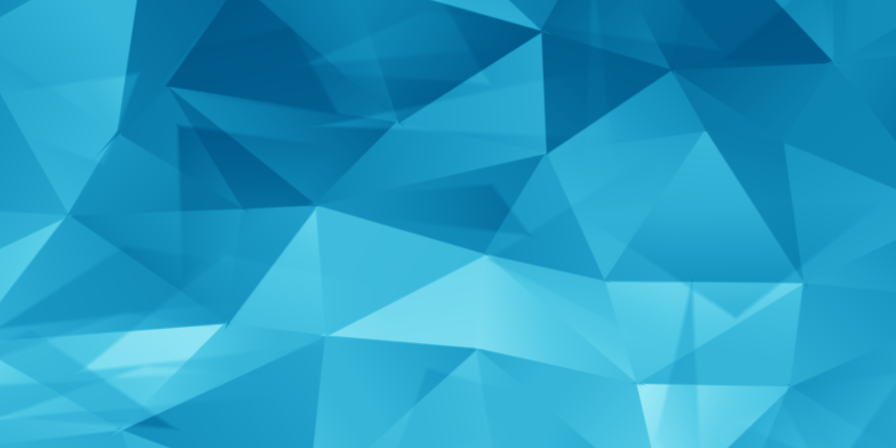
Give the GLSL for this background, as a WebGL 1 fragment shader.

```glsl
precision highp float;
// Low-poly backdrop in blue and cyan: a jittered, wide lattice is split into
// triangles, each with its own tone and gradient. Translucent shards are laid
// over it, and the summed tone is turned into colour by a six-step ramp.

uniform vec2 u_resolution;

vec2 hash2(vec2 p) {
  vec3 q = fract(p.xyx * vec3(0.1031, 0.1030, 0.0973));
  q += dot(q, q.yzx + 33.33);
  return fract((q.xx + q.yz) * q.zy);
}

float cross2(vec2 a, vec2 b) {
  return a.x * b.y - a.y * b.x;
}

float edgeDistance(vec2 p, vec2 a, vec2 b) {
  return cross2(b - a, p - a) / max(length(b - a), 1e-4);
}

// Distance to the nearest side, positive inside for either winding
float triangleDistance(vec2 p, vec2 a, vec2 b, vec2 c) {
  float winding = cross2(b - a, c - a) < 0.0 ? -1.0 : 1.0;
  return min(min(winding * edgeDistance(p, a, b),
                 winding * edgeDistance(p, b, c)),
             winding * edgeDistance(p, c, a));
}

// Lattice corner, moved at random and placed on the canvas
vec2 corner(vec2 id) {
  vec2 jitter = (hash2(id + 73.0) - 0.5) * vec2(0.78, 0.68);
  return mat2(0.34, -0.04, 0.05, 0.27) * (id + jitter);
}

float glow(vec2 p, vec2 centre, vec2 size) {
  vec2 d = (p - centre) / size;
  return exp(-dot(d, d));
}

// Broad light: deep at the top, pale along the lower middle and left side
float broadTone(vec2 p) {
  return mix(2.9, 1.7, p.y)
    + 2.1 * glow(p, vec2(1.15, 0.17), vec2(0.36, 0.26))
    - 1.9 * glow(p, vec2(1.55, 0.90), vec2(0.48, 0.26))
    - 1.3 * glow(p, vec2(0.50, 0.78), vec2(0.32, 0.20))
    - 0.9 * glow(p, vec2(0.90, 0.54), vec2(0.24, 0.14))
    + 0.7 * glow(p, vec2(1.40, 0.54), vec2(0.20, 0.14))
    + 0.9 * glow(p, vec2(0.10, 0.58), vec2(0.28, 0.40));
}

// Paints one opaque facet; the soft rim lies outside so no seams show
float paintFacet(float tone, vec2 p, vec2 a, vec2 b, vec2 c, vec2 seed, float soft) {
  float cover = smoothstep(-soft, 0.0, triangleDistance(p, a, b, c));
  vec2 centre = (a + b + c) / 3.0;
  vec2 slope = (hash2(seed + 7.3) - 0.5) * 7.0;
  float facet = broadTone(centre) + (hash2(seed).x - 0.5) * 2.3
    + clamp(dot(p - centre, slope), -0.9, 0.9);
  return mix(tone, facet, cover);
}

float facetMesh(vec2 p, float soft) {
  vec2 home = floor(mat2(0.27, 0.04, -0.05, 0.34) * p / 0.0938);
  float tone = broadTone(p);
  for (int j = -1; j <= 1; j++) {
    for (int i = -1; i <= 1; i++) {
      vec2 id = home + vec2(float(i), float(j));
      vec2 a = corner(id);
      vec2 b = corner(id + vec2(1.0, 0.0));
      vec2 c = corner(id + vec2(1.0, 1.0));
      vec2 d = corner(id + vec2(0.0, 1.0));
      vec2 seed = id * 3.0 + 90.0;
      if (hash2(id + 17.0).x < 0.5) {
        tone = paintFacet(tone, p, a, b, c, seed, soft);
        tone = paintFacet(tone, p, a, c, d, seed + 1.0, soft);
      } else {
        tone = paintFacet(tone, p, a, b, d, seed, soft);
        tone = paintFacet(tone, p, b, c, d, seed + 1.0, soft);
      }
    }
  }
  return tone;
}

// Translucent triangles, mostly wide and flat, that fade away from one corner
float shards(vec2 p, float soft) {
  float shift = 0.0;
  for (int i = 0; i < 22; i++) {
    float n = float(i);
    vec2 r = hash2(vec2(n, 5.0));
    vec2 s = hash2(vec2(n, 23.0));
    vec2 centre = vec2(2.0 * fract(n * 0.618 + 0.2), r.x);
    vec2 size = vec2(mix(0.25, 0.55, r.y), mix(0.06, 0.28, s.x));
    if (mod(n, 5.0) > 3.5) size = size.yx * 0.8;
    vec3 angle = vec3(0.0, 2.1, 4.2) + 6.28 * s.y + vec3(r, s.x) * 0.9;
    vec2 a = centre + size * vec2(cos(angle.x), sin(angle.x));
    vec2 b = centre + size * vec2(cos(angle.y), sin(angle.y));
    vec2 c = centre + size * vec2(cos(angle.z), sin(angle.z));
    vec2 axis = 0.5 * (b + c) - a;
    float fade = 1.0 - clamp(dot(p - a, axis) / dot(axis, axis), 0.0, 1.0);
    float cover = smoothstep(-soft, soft, triangleDistance(p, a, b, c));
    float strength = mix(0.4, 1.1, hash2(vec2(n, 61.0)).x);
    shift += (mod(n, 2.0) < 0.5 ? strength : -strength) * fade * cover;
  }
  return shift;
}

vec3 toneColour(float t) {
  vec3 c = mix(vec3(0.0, 0.33, 0.52), vec3(0.01, 0.40, 0.59), clamp(t + 1.0, 0.0, 1.0));
  c = mix(c, vec3(0.05, 0.52, 0.70), clamp(t, 0.0, 1.0));
  c = mix(c, vec3(0.11, 0.61, 0.78), clamp(t - 1.0, 0.0, 1.0));
  c = mix(c, vec3(0.21, 0.71, 0.85), clamp(t - 2.0, 0.0, 1.0));
  c = mix(c, vec3(0.32, 0.79, 0.90), clamp((t - 3.2) / 0.8, 0.0, 1.0));
  return mix(c, vec3(0.60, 0.91, 0.96), clamp((t - 4.0) / 0.8, 0.0, 1.0));
}

void main() {
  vec2 p = gl_FragCoord.xy / u_resolution.y;
  float soft = max(0.007, 1.0 / u_resolution.y);
  gl_FragColor = vec4(toneColour(facetMesh(p, soft) + shards(p, soft)), 1.0);
}
```
